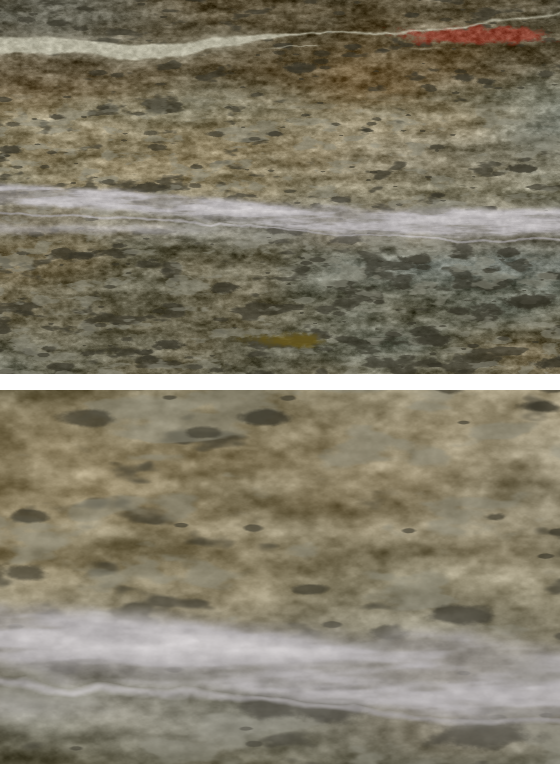
Top: the whole. Bottom: its middle third, enlarged.
Reproduce this texture procedurally as a Shadertoy shader.

```glsl
// Weathered olive-brown stone with streaky bedding, pale mineral veins and dark flakes.

const vec3 BROWN    = vec3(0.385, 0.335, 0.235);
const vec3 TAN      = vec3(0.510, 0.482, 0.385);
const vec3 OLIVE    = vec3(0.395, 0.375, 0.292);
const vec3 GREY     = vec3(0.510, 0.505, 0.450);
const vec3 DARK     = vec3(0.205, 0.195, 0.150);
const vec3 CREAM    = vec3(0.745, 0.735, 0.660);
const vec3 LAVENDER = vec3(0.705, 0.690, 0.695);
const vec3 RUST     = vec3(0.570, 0.265, 0.200);
const vec3 OCHRE    = vec3(0.430, 0.355, 0.090);

float hash(vec2 p) {
    vec3 q = fract(p.xyx * vec3(0.1031, 0.1030, 0.0973));
    q += dot(q, q.yzx + 33.33);
    return fract((q.x + q.y) * q.z);
}

float noise(vec2 p) {
    vec2 i = floor(p), f = fract(p);
    f = f * f * (3.0 - 2.0 * f);
    float low = mix(hash(i), hash(i + vec2(1, 0)), f.x);
    float high = mix(hash(i + vec2(0, 1)), hash(i + vec2(1, 1)), f.x);
    return mix(low, high, f.y);
}

float fbm(vec2 p) {
    float sum = 0.0, amp = 0.533;
    for (int i = 0; i < 4; i++) {
        sum += amp * noise(p);
        p = mat2(1.99, 0.16, -0.16, 1.99) * p + 17.3;
        amp *= 0.5;
    }
    return sum;
}

// Soft horizontal band: 1 inside the half width, fading over the edge.
float band(float y, float centre, float halfWidth, float edge) {
    return 1.0 - smoothstep(halfWidth - edge, halfWidth + edge, abs(y - centre));
}

// Soft ellipse whose rim is displaced by the ragged amount.
float blot(vec2 p, vec2 centre, vec2 radius, float ragged, float edge) {
    return 1.0 - smoothstep(1.0 - edge, 1.0 + edge, length((p - centre) / radius) + ragged);
}

// Randomly placed flat flakes, one candidate per cell.
float flakes(vec2 p, vec2 cell, float density, float ragged) {
    vec2 id = floor(p / cell);
    float mask = 0.0;
    for (int j = -1; j <= 1; j++)
    for (int i = -1; i <= 1; i++) {
        vec2 c = id + vec2(i, j);
        vec2 centre = (c + vec2(hash(c + 3.1), hash(c + 7.7))) * cell;
        float size = mix(0.25, 1.0, pow(hash(c + 21.0), 2.0));
        vec2 radius = cell * size * vec2(0.42, 0.24);
        float present = step(hash(c + 51.0), density);
        mask = max(mask, present * blot(p, centre, radius, ragged, 0.3));
    }
    return mask;
}

// Broad colour zones from the base up to the top.
vec3 bedding(vec2 p, float drift) {
    float y = p.y + 0.14 * (drift - 0.5);
    vec3 col = mix(OLIVE, TAN, smoothstep(0.32, 0.48, y));
    col = mix(col, BROWN, smoothstep(0.70, 0.82, y));
    float right = smoothstep(0.5, 1.2, p.x);
    col = mix(col, GREY, 0.6 * right * band(y, 0.60, 0.09, 0.09));
    col = mix(col, GREY, 0.8 * right * band(y, 0.26, 0.05, 0.05));
    float left = 1.0 - smoothstep(0.1, 0.6, p.x);
    return mix(col, GREY * 0.82, 0.5 * left * smoothstep(0.72, 0.85, y));
}

void mainImage(out vec4 fragColor, in vec2 fragCoord) {
    vec2 p = fragCoord / iResolution.y;
    float x = p.x;
    float drift = fbm(p * vec2(2.0, 5.0) + 4.0);
    float streak = fbm(p * vec2(7.0, 48.0) + 30.0);
    float mottle = fbm(p * vec2(22.0, 42.0) + 9.0);
    float grain = fbm(p * vec2(75.0, 115.0) + 61.0);
    float wobble = 0.022 * (fbm(p * vec2(9.0, 14.0) + 80.0) - 0.5)
                 + 0.010 * (mottle - 0.5);
    float y = p.y + wobble;
    float ragged = 1.3 * (mottle - 0.5) + 0.6 * (grain - 0.5);

    // Bedding, streaks and grain
    vec3 col = bedding(p, drift);
    col += 0.34 * (streak - 0.5) + 0.30 * (mottle - 0.5) + 0.28 * (grain - 0.5);
    col += vec3(0.09, 0.0, -0.09) * (drift - 0.5);

    // Dark stains, heavier below, and pale crust
    float lower = 1.0 - smoothstep(0.28, 0.40, p.y);
    float stain = fbm(p * vec2(13.0, 34.0) + 140.0);
    float stainEdge = mix(0.67, 0.58, max(lower, smoothstep(0.8, 1.0, p.y)));
    col = mix(col, DARK, 0.62 * smoothstep(stainEdge, stainEdge + 0.11, stain));
    float crust = fbm(p * vec2(17.0, 46.0) + 210.0);
    col = mix(col, GREY * 1.08, 0.5 * smoothstep(0.56, 0.68, crust) * (1.0 - smoothstep(0.65, 0.8, p.y)));

    // Flat dark flakes, large and small
    float large = flakes(p, vec2(0.14, 0.075), 0.28, ragged);
    float small = flakes(p + 5.0, vec2(0.055, 0.032), 0.24, ragged);
    col = mix(col, DARK, 0.72 * max(large, 0.8 * small));

    // Rust lens and ochre patch
    col = mix(col, RUST + 0.3 * (grain - 0.5), 0.88 * blot(vec2(x, y), vec2(1.27, 0.906), vec2(0.19, 0.022), ragged, 0.3));
    col = mix(col, OCHRE, 0.7 * blot(p, vec2(0.77, 0.09), vec2(0.09, 0.016), ragged, 0.5));

    // Cream vein, thinning and rising to the right
    float creamY = 0.885 - 0.02 * smoothstep(0.0, 0.4, x)
                 + 0.042 * smoothstep(0.4, 0.75, x) + 0.13 * max(x - 1.05, 0.0);
    float creamWidth = mix(0.021, 0.0025, smoothstep(0.45, 0.85, x)) * (0.4 + 1.2 * drift);
    float cream = band(y, creamY, creamWidth, 0.004);
    float creamHaze = band(y, creamY, 0.025, 0.025) * (1.0 - smoothstep(0.5, 0.85, x));
    float hairline = band(y, 0.872, 0.002, 0.002) * smoothstep(0.68, 0.75, x) * smoothstep(0.38, 0.55, streak);
    col = mix(col, CREAM, 0.3 * creamHaze);
    col = mix(col, CREAM + 0.25 * (grain - 0.5), max(0.85 * cream, 0.45 * hairline));

    // Lavender vein with its layered companions
    float slope = smoothstep(0.0, 1.1, x);
    float mainVein = band(y, mix(0.48, 0.405, slope), mix(0.027, 0.034, slope), 0.010);
    float thread = band(y, mix(0.425, 0.358, smoothstep(0.0, 1.4, x)), 0.003, 0.003);
    float lowerVein = band(y, 0.385, 0.011, 0.010) * (1.0 - smoothstep(0.35, 0.7, x));
    float haze = band(y, mix(0.435, 0.395, slope), 0.06, 0.035);
    vec3 mineral = LAVENDER + 0.36 * (streak - 0.5) + 0.12 * (grain - 0.5);
    col = mix(col, mineral, 0.25 * haze);
    float layers = mix(0.55, 0.96, smoothstep(0.32, 0.52, streak));
    col = mix(col, mineral, max(mainVein * layers, max(0.75 * thread, 0.55 * lowerVein)));

    fragColor = vec4(clamp(col, 0.0, 1.0), 1.0);
}
```
